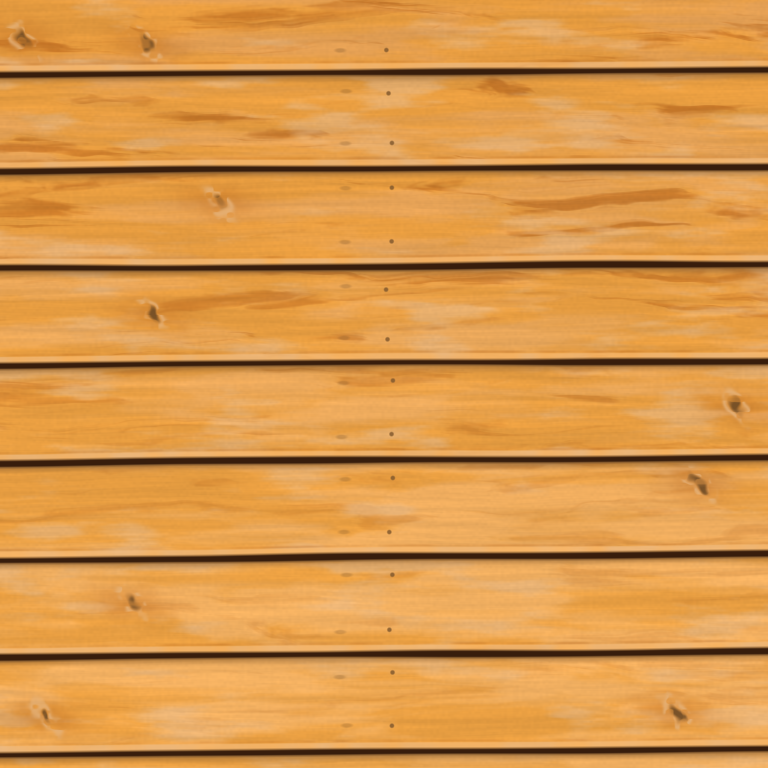
Reproduce this texture procedurally as a Shadertoy shader.

```glsl
const float PITCH = 0.1264;        // board height, about eight boards down
const float FIRST_GAP = 0.0215;    // height of the lowest gap
const float TILT = 0.007;          // rise of the gaps to the right
const float GAP_HALF = 0.027;      // half gap width, in board heights
const float LIP_TOP = 0.095;       // top of the pale lower edge
const float NAIL_X = 0.507;
const float NAIL_RADIUS = 0.0028;
const int KNOTS_PER_BOARD = 2;
const float KNOT_CHANCE = 0.5;

const vec3 HONEY = vec3(0.95, 0.69, 0.38);
const vec3 AMBER = vec3(0.91, 0.61, 0.23);
const vec3 TAN = vec3(0.83, 0.56, 0.28);
const vec3 PALE = vec3(0.90, 0.71, 0.50);
const vec3 RUST = vec3(0.73, 0.41, 0.12);
const vec3 BROWN = vec3(0.51, 0.35, 0.18);
const vec3 DARK = vec3(0.20, 0.10, 0.04);

float hash(vec2 p) {
    return fract(sin(dot(p, vec2(127.1, 311.7))) * 43758.5453);
}

float noise(vec2 p) {
    vec2 i = floor(p), f = fract(p);
    f = f * f * (3.0 - 2.0 * f);
    return mix(mix(hash(i), hash(i + vec2(1, 0)), f.x),
               mix(hash(i + vec2(0, 1)), hash(i + vec2(1, 1)), f.x), f.y);
}

float fbm(vec2 p) {
    float sum = 0.0, amp = 0.5;
    for (int i = 0; i < 4; i++) {
        sum += amp * noise(p);
        p = p * 2.03 + 17.3;
        amp *= 0.5;
    }
    return sum / 0.9375;
}

// Stained wood with streaked grain; q is in canvas units, offset per board
vec3 wood(vec2 q, vec2 uv, float id) {
    float age = smoothstep(0.2, 0.85, uv.y);
    float warp = fbm(q * vec2(5.0, 18.0));
    float grain = fbm(q * vec2(7.0, 150.0) + warp * 2.0);
    float stain = fbm(q * vec2(5.0, 32.0) + vec2(warp * 2.0, 9.0));
    float sunny = smoothstep(0.45, 0.0, uv.x) * smoothstep(0.75, 0.35, uv.y);

    vec3 col = mix(HONEY, TAN, age * (0.35 + 0.35 * hash(vec2(id, 4.0))));
    col = mix(col, AMBER, smoothstep(0.38, 0.68, stain + 0.12 * age + 0.1 * sunny) * 0.8);
    float streak = smoothstep(0.57, 0.78, fbm(q * vec2(6.0, 55.0) + warp * 3.0 + 31.0));
    col = mix(col, RUST, streak * (0.2 + 0.5 * age));
    float worn = smoothstep(0.55, 0.78, fbm(q * vec2(9.0, 38.0) + 53.0));
    col = mix(col, PALE, worn * 0.65);
    col *= 0.93 + 0.14 * grain;
    return col * (0.985 + 0.03 * noise(q * 260.0));
}

// Knots with a dark slanted core and a scuffed pale rim
vec3 addKnots(vec3 col, vec2 uv, float f, float id) {
    for (int k = 0; k < KNOTS_PER_BOARD; k++) {
        vec2 seed = vec2(id, float(k) * 7.0 + 2.0);
        float present = step(hash(seed), KNOT_CHANCE);
        vec2 center = vec2(hash(seed + 11.0), 0.3 + 0.45 * hash(seed + 23.0));
        vec2 d = vec2(uv.x - center.x, (f - center.y) * PITCH);
        d.x += d.y * 0.6;
        d += 0.012 * (vec2(noise(uv * 75.0), noise(uv * 75.0 + 40.0)) - 0.5);
        float halo = exp(-dot(d * vec2(22.0, 50.0), d * vec2(22.0, 50.0)));
        float rim = exp(-pow((length(d * vec2(1.3, 0.8)) - 0.015) / 0.005, 2.0));
        float core = smoothstep(0.011, 0.003, length(d * vec2(1.3, 0.65)));
        float chips = smoothstep(0.35, 0.65, noise(uv * vec2(110.0, 150.0)));
        col = mix(col, RUST, present * halo * 0.4);
        col = mix(col, PALE, present * rim * chips * 0.7);
        col = mix(col, BROWN * 0.8, present * core * (0.35 + 0.5 * chips));
    }
    return col;
}

// A pair of nail heads near the middle and fainter dents beside them
vec3 addNails(vec3 col, vec2 uv, float f, float id, float px) {
    for (int n = 0; n < 4; n++) {
        float row = mod(float(n), 2.0), faint = floor(float(n) / 2.0);
        float jitter = hash(vec2(id, float(n) + 61.0)) - 0.5;
        vec2 center = vec2(NAIL_X - 0.06 * faint + 0.01 * jitter, 0.25 + 0.54 * row + 0.05 * jitter);
        vec2 d = vec2((uv.x - center.x) * (1.0 - 0.6 * faint), (f - center.y) * PITCH);
        float mark = smoothstep(NAIL_RADIUS + px, NAIL_RADIUS - px, length(d));
        col = mix(col, BROWN, mark * mix(0.85, 0.3, faint));
    }
    return col;
}

void mainImage(out vec4 fragColor, in vec2 fragCoord) {
    vec2 uv = fragCoord / iResolution.xy;
    float px = 1.0 / iResolution.y;
    float wobble = 0.003 * (noise(vec2(uv.x * 4.0, floor(uv.y / PITCH + 0.33))) - 0.5);
    float v = (uv.y - FIRST_GAP - TILT * (uv.x - 0.5) - wobble) / PITCH;
    float id = floor(v), f = v - id, gapId = floor(v + 0.5);
    float aa = px / PITCH;

    vec2 q = uv + vec2(hash(vec2(id, 1.0)), hash(vec2(id, 2.0))) * 10.0;
    vec3 col = wood(q, uv, id);
    col = addKnots(col, uv, f, id);
    col = addNails(col, uv, f, id, px);

    // Pale lower edge, with a ragged brown line above it
    float lip = smoothstep(LIP_TOP + aa, LIP_TOP - aa, f);
    float ragged = noise(vec2(uv.x * 45.0, id * 9.0));
    col = mix(col, RUST, 0.35 * ragged * exp(-pow((f - LIP_TOP - 0.015) / 0.015, 2.0)));
    col = mix(col, mix(PALE, HONEY, ragged) * 1.03, lip * 0.75);

    // Gap shadow, narrowing and widening along its length
    float gap = abs(v - gapId);
    float width = GAP_HALF * (0.75 + 0.5 * noise(vec2(uv.x * 5.0, gapId * 13.0)));
    float under = smoothstep(0.12, 0.02, 1.0 - f);
    col = mix(col, BROWN, under * 0.55);
    col = mix(col, BROWN, smoothstep(width + 0.028, width, gap) * 0.9);
    col = mix(col, DARK, smoothstep(width + aa, width - aa, gap) * 0.95);

    fragColor = vec4(clamp(col, 0.0, 1.0), 1.0);
}
```
